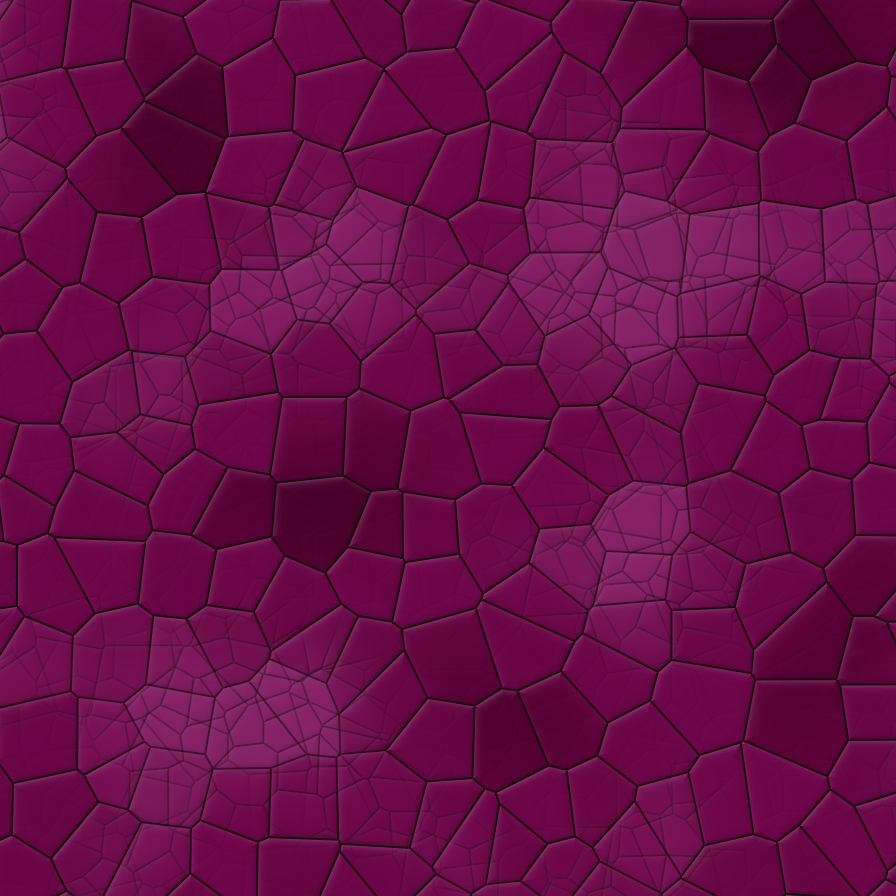
Give the GLSL for this texture, as a WebGL 2 fragment shader.

```glsl
#version 300 es
precision highp float;
// Embossed magenta mosaic: bevelled Voronoi cells lit from the upper left.
// Gradient noise sets broad pale and dark patches, sampled once per cell;
// pale patches also carry faint veils of finer, overlapping cells.

uniform vec2 u_resolution;
out vec4 fragColor;

const vec3 BASE = vec3(0.42, 0.02, 0.27);
const vec3 PALE = vec3(0.53, 0.14, 0.40);
const vec3 DEEP = vec3(0.27, 0.0, 0.15);
const vec3 GROOVE = vec3(0.09, 0.01, 0.06);
const vec3 GLINT = vec3(0.60, 0.33, 0.50);
const vec2 LIGHT_DIR = vec2(-0.6, 0.8);

struct Cell {
    vec2 site;    // cell centre, canvas units
    vec2 normal;  // outward direction of the nearest border
    float edge;   // distance to that border, canvas units
};

vec2 hash2(vec2 p) {
    vec3 q = fract(p.xyx * vec3(0.1031, 0.1030, 0.0973));
    q += dot(q, q.yzx + 33.33);
    return fract((q.xx + q.yz) * q.zy);
}

float cornerSlope(vec2 corner, vec2 offset) {
    float angle = 6.2832 * hash2(corner + 57.0).x;
    return dot(vec2(cos(angle), sin(angle)), offset);
}

float gradientNoise(vec2 p) {
    vec2 i = floor(p), f = p - i;
    vec2 u = f * f * f * (f * (f * 6.0 - 15.0) + 10.0);
    vec2 e = vec2(0.0, 1.0);
    float low = mix(cornerSlope(i, f), cornerSlope(i + e.yx, f - e.yx), u.x);
    float high = mix(cornerSlope(i + e.xy, f - e.xy), cornerSlope(i + e.yy, f - e.yy), u.x);
    return mix(low, high, u.y);
}

vec2 siteOffset(vec2 grid, float jitter, float seed) {
    return 0.5 + jitter * (hash2(grid + seed) - 0.5);
}

Cell voronoi(vec2 uv, float scale, float jitter, float seed) {
    vec2 p = uv * scale, i = floor(p), f = p - i;
    vec2 nearest = vec2(8.0);
    for (int y = -2; y <= 2; y++)
    for (int x = -2; x <= 2; x++) {
        vec2 g = vec2(x, y);
        vec2 r = g + siteOffset(i + g, jitter, seed) - f;
        if (dot(r, r) < dot(nearest, nearest)) nearest = r;
    }
    // Closest bisector between the nearest site and its neighbours
    Cell cell = Cell((p + nearest) / scale, vec2(0.0), 8.0);
    for (int y = -3; y <= 3; y++)
    for (int x = -3; x <= 3; x++) {
        vec2 g = vec2(x, y);
        vec2 r = g + siteOffset(i + g, jitter, seed) - f;
        vec2 d = r - nearest;
        if (dot(d, d) < 1e-5) continue;
        vec2 n = normalize(d);
        float dist = dot(0.5 * (r + nearest), n) / scale;
        if (dist < cell.edge) {
            cell.edge = dist;
            cell.normal = n;
        }
    }
    return cell;
}

float patchNoise(vec2 uv) {
    return gradientNoise(uv * 4.0 + 3.7);
}

// Broad pale and dark patches from a noise level
vec3 patchColor(float level) {
    vec3 col = mix(BASE, PALE, smoothstep(0.05, 0.48, level));
    return mix(col, DEEP, smoothstep(0.18, 0.52, -level));
}

// Dark groove on the border, with a lit and a shaded inner rim
vec3 emboss(vec3 col, Cell cell, float strength, float pixel) {
    float facing = dot(cell.normal, LIGHT_DIR);
    float rim = exp(-cell.edge / 0.0034);
    col = mix(col, GLINT, strength * 0.75 * rim * max(facing, 0.0));
    col = mix(col, GROOVE, strength * 0.55 * rim * max(-facing, 0.0));
    float width = 0.0011 - 0.0007 * facing;
    float groove = 1.0 - smoothstep(width - 0.6 * pixel, width + 0.6 * pixel, cell.edge);
    return mix(col, GROOVE, strength * groove * 0.9);
}

void main() {
    vec2 uv = gl_FragCoord.xy / u_resolution.y;
    float pixel = 1.0 / u_resolution.y;

    // Main mosaic: mostly flat cells with a slight drift inside each one
    Cell cell = voronoi(uv, 13.0, 0.82, 0.0);
    float local = patchNoise(uv);
    vec3 col = patchColor(mix(local, patchNoise(cell.site), 0.7));
    col *= 0.97 + 0.06 * hash2(floor(cell.site * 900.0)).x;

    // Veils of finer cells, strongest in the pale patches
    for (int k = 0; k < 2; k++) {
        float seed = 19.0 + 31.0 * float(k);
        float veil = smoothstep(-0.08, 0.4, local + 0.3 * gradientNoise(uv * 5.0 + seed));
        Cell shard = voronoi(uv, 15.0 + 5.0 * float(k), 1.0, seed);
        float tint = hash2(floor(shard.site * 900.0)).y;
        col = mix(col, PALE, 0.22 * veil * tint);
        col = emboss(col, shard, 0.04 + 0.32 * veil, pixel);
    }

    float strength = mix(1.0, 0.6, smoothstep(0.0, 0.4, local));
    fragColor = vec4(emboss(col, cell, strength, pixel), 1.0);
}
```
